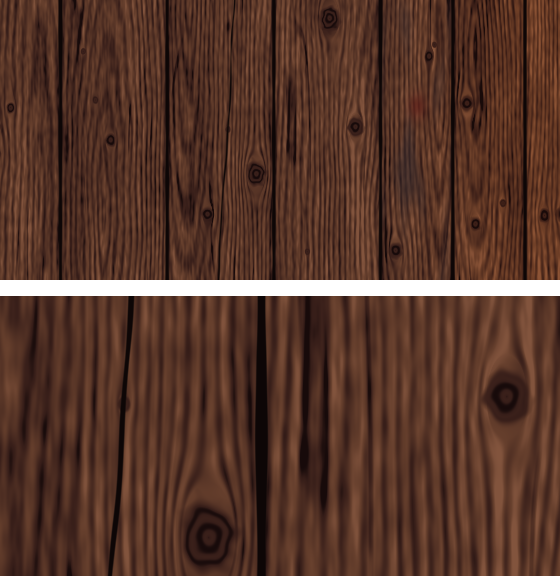
Top, the full canvas; bottom, a detail of the centre.
A Shadertoy shader for this texture:

```glsl
const vec3 GAP   = vec3(0.05, 0.025, 0.025);
const vec3 DEEP  = vec3(0.09, 0.04, 0.04);
const vec3 DARK  = vec3(0.22, 0.12, 0.10);
const vec3 WARM  = vec3(0.39, 0.24, 0.17);
const vec3 LIGHT = vec3(0.51, 0.33, 0.24);
const vec3 RED_STAIN  = vec3(0.36, 0.09, 0.08);
const vec3 BLUE_STAIN = vec3(0.15, 0.13, 0.16);

const float FIRST_GAP = 0.216;
const float WIDE = 0.381;
const float NARROW = 0.258;
const float WIDE_COUNT = 3.0;

vec2 hash22(vec2 p) {
    vec3 q = fract(p.xyx * vec3(0.1031, 0.1030, 0.0973));
    q += dot(q, q.yzx + 33.33);
    return fract((q.xx + q.yz) * q.zy);
}

float corner(vec2 cell, vec2 offset) {
    return dot(hash22(cell) * 2.0 - 1.0, offset);
}

float gradientNoise(vec2 p) {
    vec2 i = floor(p), f = p - i;
    vec2 u = f * f * f * (f * (f * 6.0 - 15.0) + 10.0);
    vec2 e = vec2(1.0, 0.0);
    return mix(mix(corner(i, f), corner(i + e, f - e), u.x),
               mix(corner(i + e.yx, f - e.yx), corner(i + e.xx, f - e.xx), u.x), u.y);
}

// Left edge of a plank: wide planks first, then narrow ones
float plankLeft(float id) {
    return FIRST_GAP + WIDE * min(id, WIDE_COUNT) + NARROW * max(id - WIDE_COUNT, 0.0);
}

float plankCoord(float x) {
    float narrowStart = plankLeft(WIDE_COUNT);
    return x < narrowStart ? (x - FIRST_GAP) / WIDE
                           : WIDE_COUNT + (x - narrowStart) / NARROW;
}

// Centre in xy, radius in z
vec3 knot(float id, float width, float index) {
    vec2 place = hash22(vec2(id * 7.3 + 41.0, index * 5.7 + 13.0));
    vec2 size = hash22(vec2(id * 3.1 + 87.0, index * 9.1 + 29.0));
    return vec3(plankLeft(id) + width * mix(0.15, 0.85, place.x), place.y,
                mix(0.006, 0.034, size.x * size.x));
}

// Growth rings: nested arches, early wood fading into a sharp late line
float growthRings(vec2 p, vec2 heart, float density, vec2 seed) {
    float field = density * length((p - heart) * vec2(1.0, 0.09));
    field += 2.6 * gradientNoise(p * vec2(5.0, 0.9) + seed);
    field += 0.6 * gradientNoise(p * vec2(18.0, 4.0) + seed);
    float phase = fract(field);
    float profile = smoothstep(0.0, 0.35, phase) * (1.0 - smoothstep(0.55, 1.0, phase));
    return mix(profile, 0.5, smoothstep(0.35, 0.9, fwidth(field)));
}

// Wandering split between two heights, 1 inside
float crack(vec2 p, float bottomX, float topX, float halfWidth, float px) {
    float x = mix(bottomX, topX, p.y) + 0.012 * gradientNoise(vec2(p.y * 6.0, 3.5));
    float w = halfWidth * (0.8 + gradientNoise(vec2(p.y * 9.0, 8.5)));
    return 1.0 - smoothstep(w - px, w + px, abs(p.x - x));
}

vec3 woodRamp(float tone) {
    vec3 c = mix(DEEP, DARK, smoothstep(0.0, 0.25, tone));
    c = mix(c, WARM, clamp((tone - 0.25) / 0.45, 0.0, 1.0));
    return mix(c, LIGHT, smoothstep(0.68, 1.0, tone));
}

void mainImage(out vec4 fragColor, in vec2 fragCoord) {
    float px = 1.0 / iResolution.y;
    vec2 p = fragCoord * px;

    // Plank layout
    float s = plankCoord(p.x), id = floor(s);
    float width = id < WIDE_COUNT ? WIDE : NARROW;
    float gapDistance = abs(p.x - plankLeft(round(s)));
    vec2 seed = hash22(vec2(id + 17.0, 5.0));
    vec2 shift = seed * 50.0 + id * 11.0;

    // Knots push the grain aside and carry their own rings
    vec2 g = p;
    float knotMask = 0.0, knotTone = 0.0;
    for (int i = 0; i < 3; i++) {
        vec3 k = knot(id, width, float(i));
        vec2 d = (p - k.xy) * vec2(1.0, 0.8);
        float r = length(d) * (1.0 + 0.4 * gradientNoise(p * 45.0));
        g.x -= 0.9 * d.x * k.z * k.z / max(dot(d, d * vec2(1.0, 0.35)), k.z * k.z);
        float mask = 1.0 - smoothstep(0.75 * k.z, 1.25 * k.z + px, r);
        knotTone = mix(knotTone, 0.14 + 0.13 * sin(r * 420.0), mask);
        knotMask = max(knotMask, mask);
    }

    // Grain, fibres and broad weathering
    vec2 heart = vec2(plankLeft(id) + width * mix(-0.1, 1.1, seed.x), seed.y);
    float density = mix(48.0, 62.0, seed.y);
    float ringStrength = 0.36 + 0.3 * gradientNoise(p * vec2(7.0, 1.2) + shift.yx);
    float tone = 0.52 + 0.12 * (seed.x - 0.5);
    tone += ringStrength * (growthRings(g, heart, density, shift) - 0.5);
    tone += 0.36 * gradientNoise(g * vec2(95.0, 5.0) + shift);
    tone += 0.32 * gradientNoise(g * vec2(120.0, 26.0) + shift.yx);
    tone += 0.38 * gradientNoise(g * vec2(9.0, 1.3) + shift);

    // Hairline checks and one long split
    float vein = abs(gradientNoise(g * vec2(15.0, 1.3) + shift.yx + 7.0));
    float checked = smoothstep(0.05, 0.25, gradientNoise(p * vec2(6.0, 3.0) + shift));
    tone -= 0.4 * checked * (1.0 - smoothstep(0.01, 0.05, vein));
    tone = mix(tone, knotTone, knotMask);
    tone -= 0.18 * (1.0 - smoothstep(0.0, 0.025, gapDistance));

    // Colour and stains
    vec3 color = woodRamp(tone);
    color *= mix(vec3(1.0), vec3(1.08, 0.99, 0.86), smoothstep(1.35, 1.9, p.x));
    float stained = id == WIDE_COUNT ? 1.0 : 0.0;
    float blue = smoothstep(0.0, 0.4, gradientNoise(g * vec2(14.0, 3.0) + shift));
    color = mix(color, BLUE_STAIN, 0.5 * stained * blue);
    vec2 spot = (p - vec2(1.49, 0.62)) / vec2(0.03, 0.045);
    color = mix(color, RED_STAIN, 0.55 * stained * exp(-dot(spot, spot)));

    // Openings between and inside planks
    float halfGap = 0.006 + 0.004 * gradientNoise(vec2(p.y * 7.0, round(s) * 4.7 + 0.5));
    float opening = 1.0 - smoothstep(halfGap - px, halfGap + px, gapDistance);
    opening = max(opening, crack(p, 0.78, 0.84, 0.0035, px));
    fragColor = vec4(mix(color, GAP, opening), 1.0);
}
```
